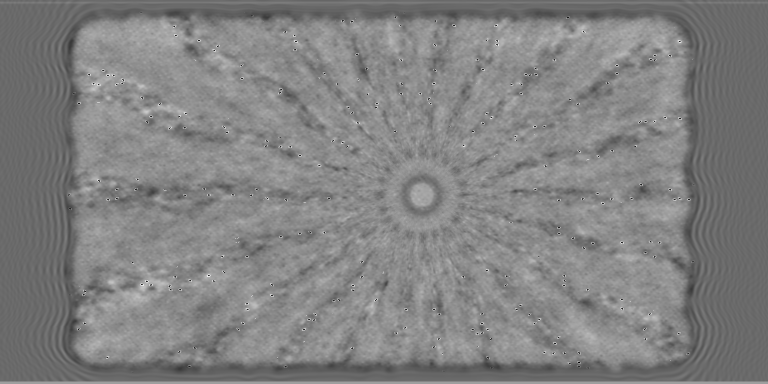
Write a Shadertoy shader that draws this texture map.

```glsl
const float TAU = 6.2831853;
const float NO_WRAP = 4096.0;
const vec2 HUB = vec2(1.099, 0.492);

vec2 hash2(vec2 p) {
    vec3 q = fract(vec3(p.xyx) * vec3(0.1031, 0.1030, 0.0973));
    q += dot(q, q.yzx + 33.33);
    return fract((q.xx + q.yz) * q.zy);
}

// Signed cellular noise: one soft blob per cell, wrapping along x
float mottle(vec2 p, float period) {
    vec2 base = floor(p);
    float sum = 0.0;
    for (int j = -1; j <= 1; j++)
    for (int i = -1; i <= 1; i++) {
        vec2 cell = base + vec2(i, j);
        vec2 id = vec2(mod(cell.x, period), cell.y);
        vec2 away = p - cell - hash2(id);
        float weight = hash2(id + 71.7).x * 2.0 - 1.0;
        sum += weight * exp(-5.0 * dot(away, away));
    }
    return sum;
}

float roundBox(vec2 p, vec2 halfSize, float radius) {
    vec2 q = abs(p) - halfSize + radius;
    return length(max(q, 0.0)) + min(max(q.x, q.y), 0.0) - radius;
}

float bump(float x, float center, float width) {
    float t = (x - center) / width;
    return exp(-t * t);
}

// Sparse pits: x is the dark core, y the pale halo
vec2 pits(vec2 p, float scale, float chance) {
    vec2 g = p * scale;
    vec2 id = floor(g);
    vec2 h = hash2(id + 19.0);
    vec2 away = fract(g) - 0.3 - 0.4 * h;
    away.y += away.x * (h.x - 0.5);
    float d = length(away * vec2(0.75, 1.2));
    float present = step(hash2(id + 5.3).y, chance);
    return present * vec2(smoothstep(0.20, 0.09, d), bump(d, 0.24, 0.09));
}

// Spokes around the hub: strength by angle and radius
float spokes(float angle, float r) {
    float wave = cos(22.0 * angle + 0.7 * sin(3.0 * angle) + 0.5 * sin(r * 17.0));
    return smoothstep(0.0, 1.0, wave) * smoothstep(0.10, 0.24, r);
}

// Disc, rings and beads at the hub
float hubTone(float r, float angle) {
    float tone = 0.09 * smoothstep(0.034, 0.026, r);
    tone -= 0.12 * bump(r, 0.045, 0.012);
    tone += 0.03 * bump(r, 0.079, 0.016);
    float beads = 0.5 + 0.5 * cos(20.0 * angle + sin(5.0 * angle));
    tone -= 0.12 * beads * bump(r, 0.110, 0.013);
    return tone;
}

// Wavefronts that spread outside the panel
float ripples(vec2 p, float d) {
    float arcs = 3.5 * abs(sin(p.y * 17.0 + 0.6)) + 1.3 * sin(p.y * 41.0 + p.x * 6.0);
    float side = smoothstep(0.70, 0.82, abs(p.x - 0.99));
    float near = exp(-max(d, 0.0) * 17.0) * smoothstep(-0.02, 0.02, d);
    float broken = 0.65 + 0.35 * sin(p.y * 63.0 + sin(p.y * 23.0) * 3.0);
    float front = sin(d * 350.0 + arcs) * near * broken * mix(0.03, 0.10, side);
    float faint = 0.013 * sin(d * 480.0 + arcs * 1.8) * sin(p.y * 190.0 + d * 90.0);
    return front + faint;
}

// Mottled panel interior
float panelTone(vec2 p, float d) {
    vec2 q = p - HUB;
    float r = length(q);
    float angle = atan(q.y, q.x);
    float turn = angle / TAU + 0.5;
    float depth = log(r + 0.015);
    float ray = spokes(angle, r);
    float rough = mix(0.7, 1.45, ray) * smoothstep(0.02, 0.15, r);

    float coarse = mottle(vec2(turn * 88.0, depth * 5.0), 88.0);
    float fine = mottle(vec2(turn * 190.0, depth * 17.0), 190.0);
    float grain = mottle(p * vec2(52.0, 85.0), NO_WRAP);
    float dust = mottle(p * vec2(120.0, 160.0) + 31.0, NO_WRAP);

    float tone = 0.555 + hubTone(r, angle) - 0.045 * ray;
    tone += rough * (0.085 * coarse + 0.075 * fine + 0.05 * grain) + 0.045 * dust;
    tone += 0.035 * bump(d, -0.06, 0.035);
    tone += 0.012 * sin(p.x * 390.0) * sin(p.y * 410.0 + p.x * 60.0);

    // Clumps far out along the spokes
    float clump = mottle(p * vec2(38.0, 58.0) + 9.0, NO_WRAP);
    tone += 0.17 * clump * ray * smoothstep(0.35, 0.75, r);

    vec2 pit = pits(p, 80.0, 0.09 * ray * smoothstep(0.12, 0.3, r));
    tone += 0.22 * pit.y;
    return mix(tone, 0.12, pit.x);
}

void mainImage(out vec4 fragColor, in vec2 fragCoord) {
    vec2 p = fragCoord / iResolution.y;
    p.x *= 2.0 * iResolution.y / iResolution.x;

    // Panel outline with scalloped sides
    vec2 c = p - vec2(0.99, 0.502);
    float d = roundBox(c, vec2(0.81, 0.462), 0.065);
    d += 0.007 * sin(p.y * 34.0 + 1.0) * smoothstep(0.65, 0.8, abs(c.x));
    d += 0.003 * sin(p.x * 47.0 + 2.0 * sin(p.x * 19.0));

    float margin = 0.415 + ripples(p, d);
    float tone = mix(margin, panelTone(p, d), smoothstep(0.012, -0.022, d));

    // Dark uneven rim
    float uneven = 0.7 + 0.6 * mottle(p * 32.0, NO_WRAP);
    tone -= 0.16 * uneven * bump(d, -0.006, 0.014);

    // Thin border lines
    tone = mix(tone, 0.62, smoothstep(0.009, 0.004, p.y));
    tone += 0.06 * bump(p.y, 0.993, 0.003);
    fragColor = vec4(vec3(clamp(tone, 0.0, 1.0)), 1.0);
}
```
